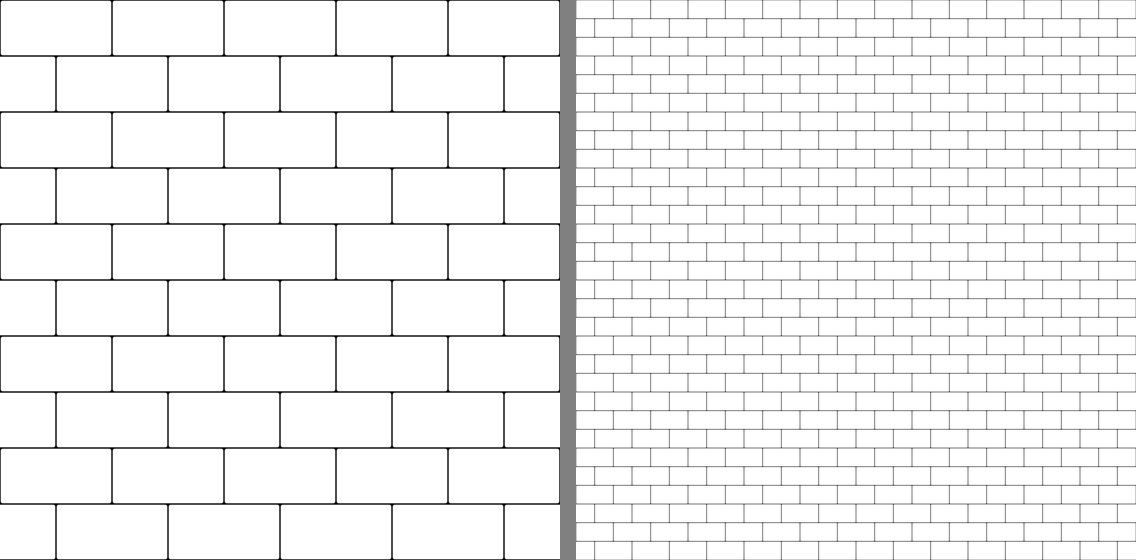
Left: one tile. Right: repeated 3 by 3.
Write a Shadertoy shader that draws this pattern.

```glsl
// Running-bond wall: plain white bricks separated by thin black joints.
// Each brick is a slightly rounded box distance, repeated with fract;
// alternate courses shift by half a brick, so whole counts tile seamlessly.

const vec2 BRICK_COUNT = vec2(5.0, 10.0);
const float JOINT_WIDTH = 0.0025;
const float CORNER_RADIUS = 0.0035;
const vec3 BRICK_COLOR = vec3(1.0);
const vec3 JOINT_COLOR = vec3(0.0);

// Signed distance to a rounded box centred on the origin
float roundedBox(vec2 p, vec2 halfSize, float radius) {
    vec2 q = abs(p) - halfSize + radius;
    return length(max(q, 0.0)) + min(max(q.x, q.y), 0.0) - radius;
}

// Position relative to the nearest brick centre, in canvas units
vec2 brickLocal(vec2 uv, vec2 count) {
    vec2 grid = uv * count;
    float course = floor(grid.y);
    grid.x += 0.5 * (1.0 - mod(course, 2.0));
    return (fract(grid) - 0.5) / count;
}

// Coverage of the brick face, smoothed over about one pixel
float brickMask(vec2 uv, vec2 count, float joint, float radius, float pixel) {
    vec2 halfSize = 0.5 / count - 0.5 * joint;
    float dist = roundedBox(brickLocal(uv, count), halfSize, radius);
    return clamp(0.5 - dist / pixel, 0.0, 1.0);
}

void mainImage(out vec4 fragColor, in vec2 fragCoord) {
    vec2 uv = fragCoord / iResolution.xy;
    float pixel = 1.0 / min(iResolution.x, iResolution.y);
    float face = brickMask(uv, BRICK_COUNT, JOINT_WIDTH, CORNER_RADIUS, pixel);
    fragColor = vec4(mix(JOINT_COLOR, BRICK_COLOR, face), 1.0);
}
```
